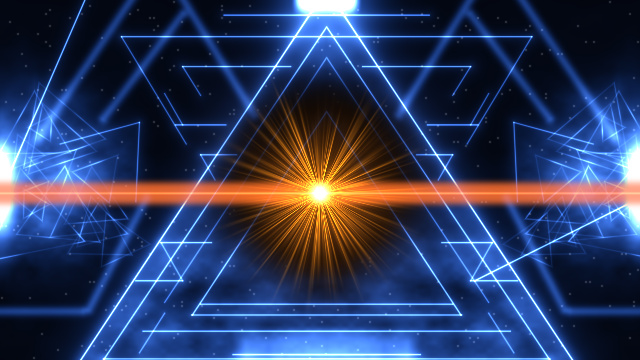
Give the GLSL for this background, as a Shadertoy shader.

```glsl
const vec3 SPACE = vec3(0.008, 0.014, 0.035);
const vec3 BLUE = vec3(0.09, 0.36, 0.95);
const vec3 BROWN = vec3(0.36, 0.17, 0.035);
const vec3 ORANGE = vec3(1.0, 0.43, 0.15);
const vec3 GOLD = vec3(1.0, 0.58, 0.10);
const vec2 BURST = vec2(0.0, -0.037);
const float AXIS = 0.0185;        // mirror axis of the frame
const float LINE = 0.0022;        // line half width
const float BAND = 0.032;         // flare half height
const float DISC = 0.35;          // radius of the dark warm disc
const int SHARDS = 16;

// Horizontal bars: height, inner end, outer end
const vec3 BARS[12] = vec3[12](
    vec3(0.398, 0.0, 0.57), vec3(0.315, 0.10, 0.40), vec3(0.458, 0.0, 0.285),
    vec3(0.153, 0.28, 0.42), vec3(0.07, 0.25, 0.35), vec3(-0.174, 0.32, 0.46),
    vec3(-0.28, 0.40, 0.53), vec3(-0.345, 0.0, 0.35), vec3(-0.375, 0.0, 0.375),
    vec3(-0.42, 0.0, 0.51), vec3(-0.485, 0.0, 0.26), vec3(-0.497, 0.0, 0.62));
// Thin slanted struts: start, end
const vec4 STRUTS[8] = vec4[8](
    vec4(0.57, 0.398, 0.39, 0.10), vec4(0.40, 0.315, 0.35, 0.235),
    vec4(0.45, 0.24, 0.40, 0.153), vec4(0.35, 0.07, 0.31, 0.0),
    vec4(0.45, -0.37, 0.52, -0.48), vec4(0.46, -0.174, 0.40, -0.28),
    vec4(0.52, 0.16, 0.53, -0.06), vec4(0.52, 0.16, 0.74, 0.10));
// Wide soft beams: start, end
const vec4 BEAMS[5] = vec4[5](
    vec4(0.53, 0.52, 0.80, 0.12), vec4(0.41, 0.52, 0.20, 0.18),
    vec4(0.40, 0.46, 0.62, 0.17), vec4(0.50, -0.05, 0.66, -0.36),
    vec4(0.68, -0.365, 0.95, -0.365));

float hash(vec2 p) { return fract(sin(dot(p, vec2(127.1, 311.7))) * 43758.5453); }

float noise(vec2 p) {
    vec2 i = floor(p), f = fract(p);
    f = f * f * (3.0 - 2.0 * f);
    return mix(mix(hash(i), hash(i + vec2(1, 0)), f.x),
               mix(hash(i + vec2(0, 1)), hash(i + vec2(1, 1)), f.x), f.y);
}

float fbm(vec2 p) {
    float sum = 0.0, amp = 0.5;
    for (int i = 0; i < 4; i++) {
        sum += amp * noise(p);
        p = p * 2.1 + 7.3;
        amp *= 0.5;
    }
    return sum;
}

float segment(vec2 p, vec2 a, vec2 b) {
    vec2 pa = p - a, ba = b - a;
    return length(pa - ba * clamp(dot(pa, ba) / dot(ba, ba), 0.0, 1.0));
}

float bell(float d, float w) { return exp(-d * d / (w * w)); }

float stroke(float d) {
    return bell(d, max(LINE, 0.6 / iResolution.y)) + 0.22 * exp(-d / 0.012);
}

// Triangle outlines, bars, struts and beams on the mirrored plane
float frameLight(vec2 q) {
    float outer = segment(q, vec2(0.0, 0.53), vec2(0.683, -0.5));
    float e = 1.2 * stroke(outer) + 0.3 * exp(-outer / 0.05);
    e += 0.9 * stroke(segment(q, vec2(0.0, 0.425), vec2(0.62, -0.5)));
    e += 0.5 * stroke(segment(q, vec2(0.0, 0.34), vec2(0.45, -0.34)));
    e += 0.9 * stroke(segment(q, vec2(0.0, 0.19), vec2(0.373, -0.375)));
    for (int i = 0; i < 12; i++)
        e += 0.85 * stroke(segment(q, BARS[i].yx, BARS[i].zx));
    for (int i = 0; i < 8; i++)
        e += 0.55 * stroke(segment(q, STRUTS[i].xy, STRUTS[i].zw));
    for (int i = 0; i < 5; i++)
        e += 0.45 * bell(segment(q, BEAMS[i].xy, BEAMS[i].zw), 0.014);
    return e;
}

// Scattered thin triangles at the sides
float shardLight(vec2 q) {
    float e = 0.0;
    for (int i = 0; i < SHARDS; i++) {
        float k = float(i);
        vec2 d = q - vec2(mix(0.56, 0.86, hash(vec2(k, 1.0))), mix(-0.18, 0.16, hash(vec2(k, 2.0))));
        float turn = 6.2832 * hash(vec2(k, 3.0)), edge = -1.0;
        for (int j = 0; j < 3; j++) {
            float a = turn + 2.0944 * float(j);
            edge = max(edge, dot(d, vec2(cos(a), sin(a))));
        }
        float line = abs(edge - mix(0.02, 0.08, hash(vec2(k, 4.0))));
        e += stroke(line) * (0.1 + 0.6 * pow(noise(q * 22.0 + k), 3.0));
    }
    return e;
}

// Soft blue clouds and white light sources
float hazeLight(vec2 q, float rim) {
    float cloud = fbm(q * vec2(7.0, 9.0) + 3.0);
    float e = 2.0 * cloud * bell(q.x - 0.83, 0.23) * bell(q.y + 0.01, 0.19) * smoothstep(0.46, 0.56, q.x);
    e += 2.6 * bell(rim, 0.035) * bell(q.y + 0.02, 0.11);
    e += 2.2 * smoothstep(0.10, 0.06, q.x) * smoothstep(0.45, 0.50, q.y);
    e += 0.7 * bell(q.x, 0.13) * smoothstep(0.22, 0.48, q.y);
    float inside = smoothstep(0.05, -0.05, q.x - 0.66 * (0.53 - q.y));
    e += inside * cloud * (0.25 + 0.6 * smoothstep(0.0, -0.35, q.y));
    e += 0.45 * smoothstep(0.27, 0.22, q.x) * smoothstep(-0.40, -0.46, q.y);
    return e + 0.06 * cloud;
}

// Thin rays of varied length around the burst
float rayLight(vec2 d) {
    float r = length(d), turn = atan(d.y, d.x) / 6.2832 + 0.5, e = 0.0;
    for (int i = 0; i < 4; i++) {
        float cells = 44.0 + 31.0 * float(i), id = floor(turn * cells);
        float strength = hash(vec2(id, cells)), reach = mix(0.1, 0.38, hash(vec2(cells, id)));
        e += strength * strength * bell(fract(turn * cells) - 0.5, 0.22) * smoothstep(reach, 0.0, r);
    }
    return e * mix(0.45, 1.0, abs(d.y) / max(r, 0.001));
}

void mainImage(out vec4 fragColor, in vec2 fragCoord) {
    vec2 p = (fragCoord - 0.5 * iResolution.xy) / iResolution.y;
    vec2 q = vec2(abs(p.x - AXIS), p.y), d = p - BURST;
    float r = length(d), rim = 0.5 * iResolution.x / iResolution.y - abs(p.x);

    // Blue structure, dimmed behind the warm disc
    float disc = smoothstep(DISC, 0.2, length(p - vec2(0.0, -0.01)));
    float e = hazeLight(q, rim) * (1.0 - 0.97 * disc);
    float lines = frameLight(q) + shardLight(q);
    lines += stroke(segment(p, vec2(-0.653, 0.5), vec2(-0.889, -0.044)));
    lines += stroke(segment(p, vec2(0.889, -0.05), vec2(0.43, -0.28)));
    e += lines * (1.0 - 0.75 * disc);
    vec3 col = SPACE * (1.0 - disc) + BLUE * e + vec3(0.22, 0.20, 0.1) * e * e;

    // Stars
    vec2 grid = p * 90.0;
    float star = step(0.97, hash(floor(grid))) * bell(length(fract(grid) - 0.5), 0.25);
    col += 0.25 * star * (1.0 - disc);

    // Warm disc, flare band and burst
    col += BROWN * bell(r, 0.2) * (0.6 + 0.5 * fbm(p * 8.0));
    col = min(col, 1.0);
    float band = exp(-pow(abs(d.y) / BAND, 4.0));
    col = mix(col, ORANGE + 0.3 * col * vec3(0.0, 0.5, 1.0), 0.88 * band);
    col += vec3(0.5, 0.4, 0.25) * bell(d.y, 0.003) * (0.4 + 0.6 * exp(-abs(d.x) / 0.3));
    col += GOLD * (1.1 * rayLight(d) + 0.5 * exp(-r / 0.06));
    col += vec3(1.0, 0.9, 0.7) * 1.8 * bell(r, 0.022);
    fragColor = vec4(clamp(col, 0.0, 1.0), 1.0);
}
```
